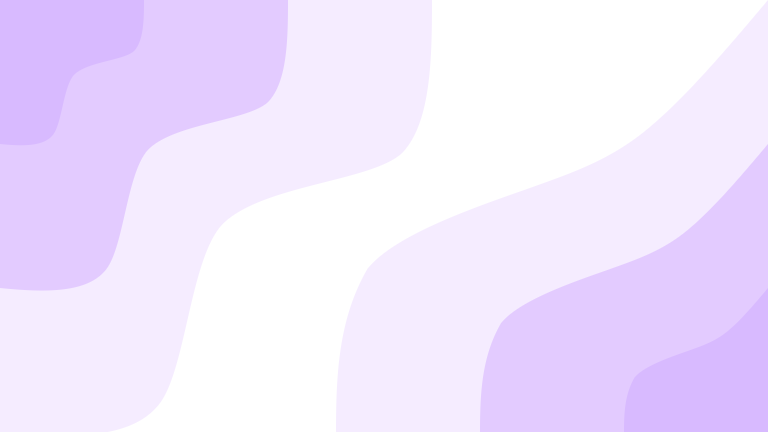
This background is drawn by a WebGL 1 fragment shader. Its source:

```glsl
precision highp float;

// Nested lilac waves spreading from the top left and bottom right corners.
// Each corner has one outline of four Bezier arcs; a radial ratio to that
// outline gives all three bands, since they are scaled copies of it.

uniform vec2 u_resolution;

float cross2(vec2 a, vec2 b) {
  return a.x * b.y - a.y * b.x;
}

// Level of p against one arc seen from the corner: x is the radial ratio
// (1 on the arc), y the length of its gradient. Zero outside the arc's wedge.
vec2 arcLevel(vec2 p, vec2 a, vec2 b, vec2 c, vec2 d) {
  if (cross2(a, p) < 0.0 || cross2(d, p) >= 0.0) return vec2(0.0);

  // Bisect for the point of the arc on the ray through p
  float t = 0.5;
  float stepSize = 0.25;
  vec2 point, tangent;
  for (int i = 0; i < 18; i++) {
    vec2 bc = mix(b, c, t);
    vec2 start = mix(mix(a, b, t), bc, t);
    vec2 end = mix(bc, mix(c, d, t), t);
    point = mix(start, end, t);
    tangent = end - start;
    t += cross2(point, p) > 0.0 ? stepSize : -stepSize;
    stepSize *= 0.5;
  }
  return vec2(length(p) / length(point),
              length(tangent) / abs(cross2(point, tangent)));
}

vec2 topLeftLevel(vec2 p) {
  vec2 k1 = vec2(0.931, 0.354), k2 = vec2(0.517, 0.517), k3 = vec2(0.361, 0.944);
  return arcLevel(p, vec2(1.0, 0.0), vec2(1.0, 0.139), vec2(0.997, 0.285), k1)
       + arcLevel(p, k1, vec2(0.861, 0.420), vec2(0.611, 0.427), k2)
       + arcLevel(p, k2, vec2(0.437, 0.597), vec2(0.431, 0.875), k3)
       + arcLevel(p, k3, vec2(0.292, 1.021), vec2(0.139, 1.014), vec2(0.0, 1.0));
}

vec2 bottomRightLevel(vec2 p) {
  vec2 k1 = vec2(0.927, 0.378), k2 = vec2(0.559, 0.562), k3 = vec2(0.288, 0.694);
  return arcLevel(p, vec2(1.0, 0.0), vec2(1.0, 0.139), vec2(0.993, 0.264), k1)
       + arcLevel(p, k1, vec2(0.865, 0.455), vec2(0.688, 0.517), k2)
       + arcLevel(p, k2, vec2(0.462, 0.597), vec2(0.375, 0.625), k3)
       + arcLevel(p, k3, vec2(0.201, 0.764), vec2(0.111, 0.868), vec2(0.0, 1.0));
}

// Lay the three bands over a colour, largest and palest first
vec3 paintBands(vec3 color, vec2 level) {
  float softness = level.y / u_resolution.y;
  for (int i = 0; i < 3; i++) {
    vec3 tint = i == 0 ? vec3(0.961, 0.925, 1.0)
              : i == 1 ? vec3(0.890, 0.796, 1.0)
                       : vec3(0.847, 0.729, 1.0);
    float edge = 1.0 - float(i) / 3.0;
    color = mix(color, tint, clamp(0.5 + (edge - level.x) / softness, 0.0, 1.0));
  }
  return color;
}

void main() {
  // Distances from each corner, in canvas heights
  vec2 uv = gl_FragCoord.xy / u_resolution.y;
  float aspect = u_resolution.x / u_resolution.y;
  vec2 fromTopLeft = vec2(uv.x, 1.0 - uv.y);
  vec2 fromBottomRight = vec2(aspect - uv.x, uv.y);

  vec3 color = paintBands(vec3(1.0), topLeftLevel(fromTopLeft));
  color = paintBands(color, bottomRightLevel(fromBottomRight));
  gl_FragColor = vec4(color, 1.0);
}
```
